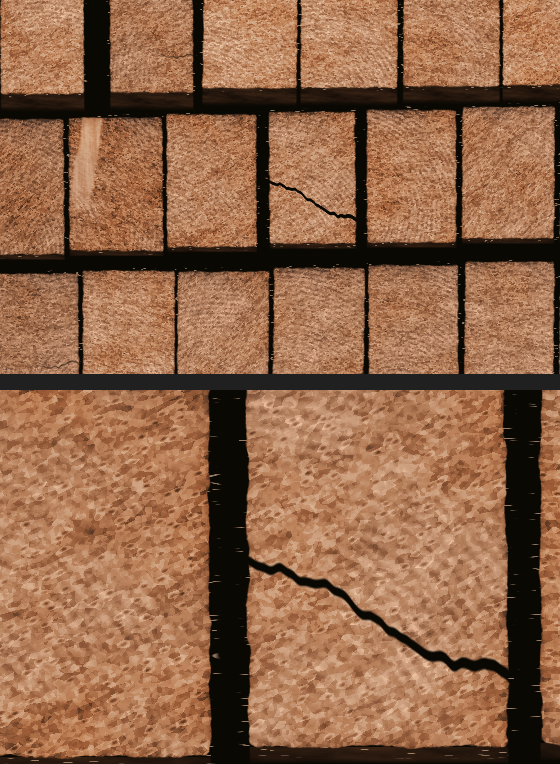
Top, the full canvas; bottom, a detail of the centre.
Give the GLSL for this texture, as a Shadertoy shader.

```glsl
// Sawn timber ends stacked in three rows of six, with black gaps between them.
// Each block is a slightly tilted box; its face layers growth rings, cellular
// saw flecks and sine blotches into one tone that runs through a wood palette.

#define ROW_PITCH 0.4165    // lengths are in canvas heights
#define FACE_HEIGHT 0.362
#define ROW_SLANT 0.026
#define MIN_GAP 0.006
#define RING_FREQ 500.0
#define FLECK_SCALE vec2(95.0, 210.0)
#define GRIT_SCALE 250.0
#define BASE_TONE 0.62
#define EDGE_WOBBLE 0.002

const vec3 SHADOW = vec3(0.04, 0.03, 0.01);
const vec3 UMBER  = vec3(0.33, 0.20, 0.12);
const vec3 RUST   = vec3(0.62, 0.36, 0.21);
const vec3 ORANGE = vec3(0.77, 0.53, 0.36);
const vec3 PALE   = vec3(0.83, 0.67, 0.54);
const vec3 CREAM  = vec3(0.95, 0.84, 0.72);
const vec3 GREY   = vec3(0.62, 0.45, 0.35);

float hash(vec2 p) {
    vec3 v = fract(p.xyx * 0.1031);
    v += dot(v, v.yzx + 33.33);
    return fract((v.x + v.y) * v.z);
}

mat2 turn(float a) {
    return mat2(cos(a), sin(a), -sin(a), cos(a));
}

// Cellular noise: distance to the nearest seed, and that seed's random value
vec2 cellular(vec2 p) {
    vec2 cell = floor(p), nearest = vec2(9.0, 0.0);
    for (int j = -1; j <= 1; j++)
    for (int i = -1; i <= 1; i++) {
        vec2 c = cell + vec2(i, j);
        float dist = length(c + vec2(hash(c), hash(c + 71.3)) - p);
        if (dist < nearest.x) nearest = vec2(dist, hash(c + 19.7));
    }
    return nearest;
}

// Layered sines, roughly -1 to 1
float waves(vec2 p) {
    float sum = 0.0, amp = 0.5;
    for (int i = 0; i < 5; i++) {
        sum += amp * sin(p.x + 1.7 * sin(p.y));
        p = mat2(1.5, 1.2, -1.2, 1.5) * p + 1.3;
        amp *= 0.6;
    }
    return sum;
}

// Width of the gap after column k; each row opens up around one place
float gapWidth(float k, float row) {
    int r = int(row);
    float wide = vec3(0.055, 0.027, 0.008)[r];
    float offset = k - vec3(0.0, 2.3, 4.0)[r];
    float h = hash(vec2(k, row) + 5.0);
    return MIN_GAP + wide * exp(-offset * offset) + 0.012 * h * h;
}

vec3 woodPalette(float t) {
    vec3 c = mix(UMBER * 0.6, UMBER, smoothstep(-0.2, 0.05, t));
    c = mix(c, RUST, smoothstep(0.05, 0.32, t));
    c = mix(c, ORANGE, smoothstep(0.32, 0.6, t));
    c = mix(c, PALE, smoothstep(0.6, 0.85, t));
    return mix(c, CREAM, smoothstep(0.85, 1.15, t));
}

// Cut face of block id; q is measured from its centre
vec3 woodFace(vec2 q, vec2 id, vec2 halfSize, float d) {
    float h1 = hash(id + 3.1), h2 = hash(id + 8.7), h3 = hash(id + 14.9);
    bool middle = id.y == 1.0;
    vec2 grain = turn(mix(-0.9, 0.5, h1)) * q;
    vec2 fleck = cellular(grain * FLECK_SCALE + id * 37.0);
    vec2 grit = cellular(q * GRIT_SCALE + id * 53.0);
    float blotch = waves(q * 14.0 + id * 5.0);

    // Growth rings around an off-centre pith
    vec2 pith = vec2((h2 - 0.5) * 0.4, -0.1 - 0.18 * h3);
    float rings = sin(length(q - pith) * RING_FREQ + 2.0 * blotch);

    float tone = BASE_TONE + 0.14 * (h3 - 0.5) + (middle ? 0.04 * (id.x - 3.5) : 0.0);
    tone += 0.42 * (fleck.y - 0.5) + 0.28 * (grit.y - 0.5);
    tone += 0.07 * rings * (0.7 + blotch) + 0.13 * blotch;
    tone += 0.10 * waves(grain * vec2(18.0, 70.0) + id);
    tone -= 0.45 * smoothstep(0.5, 0.1, fleck.x) * step(0.9, fleck.y);

    // Fresh pale strip down one block
    float strip = abs(q.x + 0.087 - 0.137 * q.y + 0.005 * blotch);
    strip = smoothstep(0.032, 0.022, strip) * smoothstep(-0.09, 0.0, q.y);
    if (middle && id.x == 1.0) tone = mix(tone, 0.85 + 0.15 * waves(q * vec2(160.0, 12.0)), 0.8 * strip);

    // Dirt along the top, darkened rim, ragged split
    float dirt = exp(-(halfSize.y - q.y) / 0.025) * (0.7 + 0.5 * blotch);
    tone -= 0.35 * dirt + 0.2 * exp(d / 0.004);
    bool deep = middle && id.x == 3.0;
    float slope = deep ? -0.5 : mix(-0.6, 0.3, h1);
    float split = abs(q.y + 0.062 - slope * q.x + 0.012 * waves(q.xx * vec2(30.0, 9.0)));
    float splitWidth = deep ? 0.0035 + 0.012 * max(q.x, 0.0) : 0.0015;
    float cut = smoothstep(splitWidth + 0.002, splitWidth - 0.001, split);
    cut *= deep ? 1.0 : 0.5 * step(0.65, h2) * smoothstep(-0.03, 0.08, q.x);

    float weather = clamp(0.12 + 0.3 * h2 + 0.1 * id.y + 0.25 * blotch + 0.4 * dirt, 0.0, 0.75);
    vec3 color = mix(woodPalette(tone), GREY * (0.45 + 0.9 * max(tone, 0.0)), weather);
    return mix(color, SHADOW, cut);
}

void mainImage(out vec4 fragColor, in vec2 fragCoord) {
    vec2 p = fragCoord / iResolution.y;
    float px = 1.0 / iResolution.y;

    // Row counted from the top, column from the left
    float row = clamp(ceil((0.69 - p.y + ROW_SLANT * p.x) / ROW_PITCH), 0.0, 2.0);
    float start = vec3(0.259, 0.178, 0.216)[int(row)];
    float pitch = 0.2705 - 0.008 * row;
    float col = floor((p.x - start) / pitch) + 1.0;
    vec2 id = vec2(col, row);

    // Block bounds, with small differences in size and tilt
    float right = start + col * pitch - 0.5 * gapWidth(col, row);
    float left = start + (col - 1.0) * pitch + 0.5 * gapWidth(col - 1.0, row);
    float lift = ROW_SLANT * 0.5 * (left + right);
    float bottom = 0.739 - ROW_PITCH * row + lift + 0.016 * (hash(id + 2.0) - 0.5);
    float top = 0.739 - ROW_PITCH * row + FACE_HEIGHT + lift - 0.01 * hash(id + 6.0);
    vec2 halfSize = 0.5 * vec2(right - left, top - bottom);
    vec2 q = p - 0.5 * vec2(left + right, top + bottom);
    q.x += q.y * 0.025 * (hash(id + 11.0) - 0.5);

    vec2 e = abs(q) - halfSize + 0.006;
    float d = length(max(e, 0.0)) + min(max(e.x, e.y), 0.0) - 0.006;
    d += EDGE_WOBBLE * waves(q * 70.0 + id * 9.0);

    // Dim underside, then loose fibres, then the lit face
    float depth = vec3(0.05, 0.016, 0.0)[int(row)];
    float below = -halfSize.y - q.y;
    float under = smoothstep(px, -px, e.x - 0.006) * smoothstep(depth, depth * 0.6, below) * step(0.0, below);
    vec3 color = mix(SHADOW, UMBER * (0.55 + 0.25 * waves(q * vec2(25.0, 130.0))), 0.8 * under);
    vec2 fibre = cellular(turn(0.35 * sin(p.y * 40.0)) * p * vec2(45.0, 240.0));
    float fray = smoothstep(0.4, 0.2, fibre.x) * step(0.88, fibre.y) * smoothstep(0.012, 0.004, d);
    color = mix(color, PALE, 0.7 * fray);
    color = mix(color, woodFace(q, id, halfSize, d), smoothstep(px, -px, d));
    fragColor = vec4(color, 1.0);
}
```
